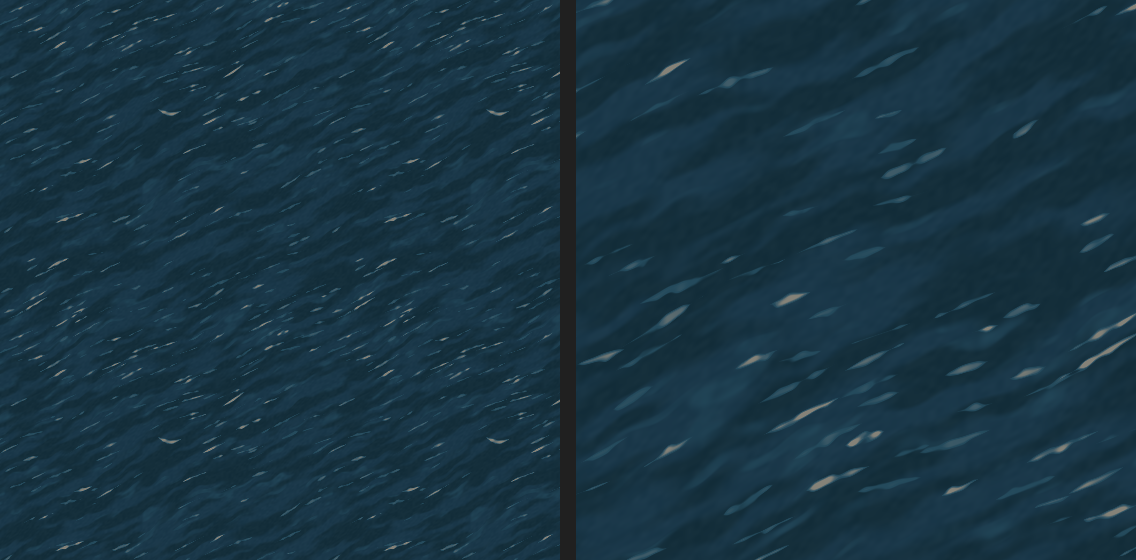
Left, the full canvas; right, a detail of the centre.
Reproduce this texture procedurally as a Shadertoy shader.

```glsl
// Dark rippled water: a square tile repeated about 1.7 times each way, anchored top left.
// Sheared, wrapped noise makes fine slanting ripples; a sheared cell grid scatters
// ragged, speckled glints whose strength picks a colour from teal to pale sand.

const float REPEATS = 1.707;
const float TAU = 6.28318;

float hash(vec2 id, float seed) {
    return fract(sin(dot(id, vec2(12.99, 78.23)) + seed * 37.7) * 4375.85);
}

// Wraps a cell of the sheared grid so that it repeats with the square tile
vec2 wrapCell(vec2 id, vec2 cells) {
    float turns = floor((id.x + 0.5) / cells.x);
    float row = id.y + turns * cells.y * 0.5 + 0.5;
    return vec2(id.x - turns * cells.x, floor(mod(row, cells.y)));
}

float noise(vec2 q, vec2 cells, float seed) {
    q *= cells;
    vec2 id = floor(q), f = q - id;
    f = f * f * (3.0 - 2.0 * f);
    float a = hash(wrapCell(id, cells), seed);
    float b = hash(wrapCell(id + vec2(1, 0), cells), seed);
    float c = hash(wrapCell(id + vec2(0, 1), cells), seed);
    float d = hash(wrapCell(id + vec2(1, 1), cells), seed);
    return mix(mix(a, b, f.x), mix(c, d, f.x), f.y);
}

// Glints crowd near the top of each tile and thin out below its middle
float glintDensity(vec2 p) {
    return 0.50 + 0.20 * sin(TAU * (p.y - 0.62))
                + 0.12 * sin(TAU * (2.0 * p.y + p.x) + 1.0);
}

// Strongest tapered glint among the neighbouring cells
float glints(vec2 q, float ragged, float soft) {
    vec2 cells = vec2(13, 34);
    vec2 base = floor(q * cells);
    float strength = 0.0;
    for (int j = -1; j <= 1; j++)
    for (int i = -1; i <= 1; i++) {
        vec2 cell = base + vec2(i, j);
        vec2 id = wrapCell(cell, cells);
        vec2 centre = (cell + 0.15 + 0.7 * vec2(hash(id, 1.0), hash(id, 2.0))) / cells;
        vec2 d = q - centre;
        d.y += d.x * mix(-0.06, 0.20, hash(id, 3.0));
        float along = d.x / mix(0.016, 0.048, hash(id, 4.0));
        float width = mix(0.0030, 0.0062, hash(id, 5.0)) * (1.0 - along * along);
        width -= 0.0050 * (1.0 - ragged);
        float body = smoothstep(soft, -soft, abs(d.y) - width);
        float level = mix(0.28, 1.10, pow(hash(id, 6.0), 1.9));
        level *= step(hash(id, 7.0), glintDensity(centre + vec2(0, 0.5 * centre.x)));
        strength = max(strength, body * level);
    }
    return strength;
}

void mainImage(out vec4 fragColor, in vec2 fragCoord) {
    vec2 uv = fragCoord / iResolution.xy;
    vec2 p = fract((uv - vec2(0, 1)) * REPEATS);
    float soft = max(0.0024, REPEATS / iResolution.y);

    // Shear along the wind, with gentle periodic bending
    vec2 q = vec2(p.x, p.y - 0.5 * p.x);
    q.y += 0.006 * sin(TAU * (2.0 * p.x + p.y) + 0.7)
         + 0.003 * sin(TAU * (5.0 * p.x - 3.0 * p.y) + 2.0);
    vec2 wavy = q;
    wavy.y += 0.0025 * sin(TAU * (11.0 * p.x + 6.0 * p.y))
            + 0.0020 * sin(TAU * (17.0 * p.x - 9.0 * p.y) + 1.0);

    // Thin ripple bands in two close blues, with fine mottling
    float ripple = 0.40 * noise(wavy, vec2(8, 42), 1.0)
                 + 0.40 * noise(wavy, vec2(13, 60), 2.0)
                 + 0.20 * noise(wavy, vec2(24, 90), 3.0);
    vec3 col = mix(vec3(0.078, 0.180, 0.228), vec3(0.103, 0.219, 0.288),
                   smoothstep(0.36, 0.64, ripple));
    col += 0.020 * (noise(q, vec2(130, 180), 4.0) - 0.5);

    // Faint teal wisps riding on the lighter ripples
    float speckle = noise(q, vec2(80, 130), 5.0);
    float wisp = smoothstep(0.66, 0.88, noise(wavy, vec2(20, 70), 6.0));
    wisp *= smoothstep(0.40, 0.60, ripple) * (0.2 + 0.8 * speckle);
    col = mix(col, vec3(0.14, 0.29, 0.36), 0.7 * wisp);

    float light = glints(q, speckle, soft) * (0.40 + 0.85 * speckle);

    // One larger curled crest in every tile, heavier at its left end
    vec2 c = p - vec2(0.518, 0.653);
    float span = clamp(c.x / 0.038, -1.0, 1.0);
    float width = 0.0065 * (1.0 - span * span) * (1.0 - 0.4 * span);
    float crest = abs(c.y - 9.0 * c.x * c.x + 0.06 * c.x) - width + 0.003 * (1.0 - speckle);
    float crestMask = smoothstep(soft, -soft, crest) * smoothstep(1.0, 0.85, abs(span));
    light = max(light, (0.65 + 0.3 * speckle) * crestMask);

    // Strength to colour: teal, slate, then pale sand
    col = mix(col, vec3(0.14, 0.29, 0.36), smoothstep(0.02, 0.20, light));
    col = mix(col, vec3(0.25, 0.36, 0.41), smoothstep(0.22, 0.48, light));
    col = mix(col, vec3(0.52, 0.51, 0.47), smoothstep(0.45, 0.90, light));
    fragColor = vec4(col, 1.0);
}
```
